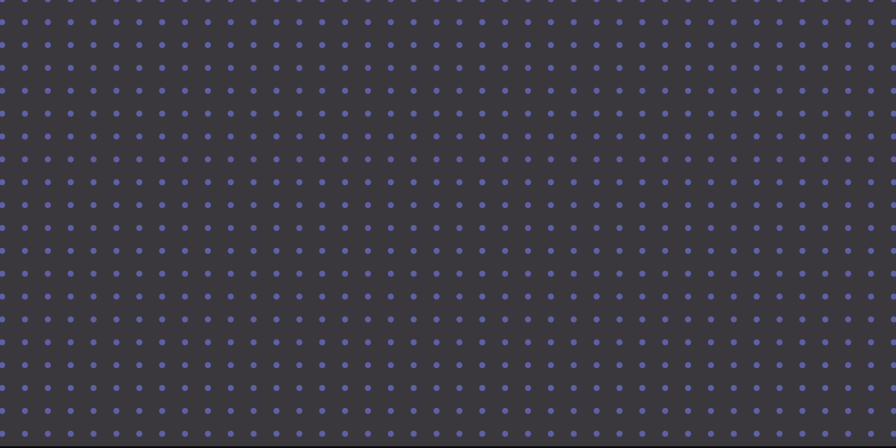
This pattern is drawn by a Shadertoy shader. Its source:

```glsl
// Lengths are fractions of the canvas height.
const float PITCH = 0.05104;
const float DOT_RADIUS = 0.0067;
const vec2 FIRST_DOT = vec2(0.0047, 0.0318);
const float EDGE_HEIGHT = 0.0039;

const vec3 GROUND = vec3(0.230, 0.220, 0.240);
const vec3 VIOLET = vec3(0.375, 0.370, 0.645);
const vec3 BLUE = vec3(0.360, 0.390, 0.655);
const vec3 EDGE = vec3(0.040, 0.038, 0.045);

// The tint leans to blue on every third column and row.
const float TINT_PERIOD = 3.0;
const vec2 TINT_PHASE = vec2(0.0, 2.0);

vec3 dotColor(vec2 cell) {
    vec2 phase = mod(cell - TINT_PHASE + 0.5, TINT_PERIOD);
    vec2 accent = 1.0 - step(1.0, phase);
    return mix(VIOLET, BLUE, 0.5 * (accent.x + accent.y));
}

// Antialiased coverage of a shape from its signed distance.
float coverage(float dist, float pixel) {
    return clamp(0.5 - dist / pixel, 0.0, 1.0);
}

void mainImage(out vec4 fragColor, in vec2 fragCoord) {
    float pixel = 1.0 / iResolution.y;
    vec2 p = fragCoord * pixel;

    // Square lattice of dots
    vec2 grid = (p - FIRST_DOT) / PITCH;
    vec2 cell = floor(grid + 0.5);
    float dotDistance = length(grid - cell) * PITCH - DOT_RADIUS;
    vec3 color = mix(GROUND, dotColor(cell), coverage(dotDistance, pixel));

    // Dark line along the bottom edge
    color = mix(color, EDGE, coverage(p.y - EDGE_HEIGHT, pixel));

    fragColor = vec4(color, 1.0);
}
```
